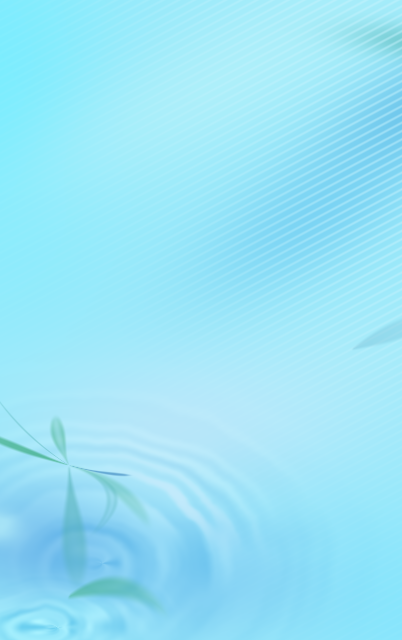
Reproduce this background procedurally as a WebGL 1 fragment shader.

```glsl
precision highp float;
// Pale aqua backdrop: soft rotated glows over a flat tint, fine diagonal
// stripes on the right, and a rippled pool with translucent green leaves.
// Leaves are bent, fading ribbons; ripples are noise stretched along arcs.
uniform vec2 u_resolution;

const float ASPECT = 0.63;
const float PI = 3.14159;

float hash(vec2 p) {
  vec3 q = fract(vec3(p.xyx) * 0.1031);
  q += dot(q, q.yzx + 33.33);
  return fract((q.x + q.y) * q.z);
}

float noise(vec2 p) {
  vec2 i = floor(p), f = fract(p);
  f = f * f * (3.0 - 2.0 * f);
  return mix(mix(hash(i), hash(i + vec2(1.0, 0.0)), f.x),
             mix(hash(i + vec2(0.0, 1.0)), hash(i + 1.0), f.x), f.y);
}

float fbm(vec2 p) {
  float sum = 0.0, amp = 0.5;
  for (int i = 0; i < 4; i++) {
    sum += amp * noise(p);
    p = p * 2.03 + 7.1;
    amp *= 0.5;
  }
  return sum;
}

// Elliptical falloff, rotated by angle
float glow(vec2 p, vec2 center, vec2 radius, float angle) {
  vec2 d = p - center;
  float c = cos(angle), s = sin(angle);
  vec2 q = vec2(c * d.x + s * d.y, c * d.y - s * d.x) / radius;
  return exp(-dot(q, q));
}

// Tapered ribbon from a to b, bowed sideways; skew shifts its widest part,
// fade thins its tip and hollow clears its middle
float ribbon(vec2 p, vec2 a, vec2 b, float bend, float width, float skew, float soft, float fade, float hollow) {
  vec2 d = b - a, q = p - a;
  float len = length(d);
  float t = dot(q, d) / (len * len);
  float inside = smoothstep(0.0, 0.03, t) * (1.0 - smoothstep(0.85, 1.0, t));
  t = clamp(t, 0.001, 0.999);
  float side = (d.x * q.y - d.y * q.x) / len - bend * 4.0 * t * (1.0 - t);
  float halfWidth = width * sin(PI * pow(t, skew));
  float blur = soft * (0.4 + 0.6 * t);
  float body = 1.0 - smoothstep(halfWidth - blur, halfWidth + blur, abs(side));
  float core = 1.0 - smoothstep(0.0, width, abs(side));
  return inside * body * (1.0 - fade * t) * (1.0 - hollow * core);
}

float stripes(vec2 p, float spacing, float thickness) {
  float d = abs(fract((p.y - 0.53 * p.x) / spacing) - 0.5) * spacing;
  return 1.0 - smoothstep(0.0, thickness, d);
}

// Signed streaks, long around the center and short across it
float ripples(vec2 p, vec2 center, vec2 squash, float density, float turns) {
  vec2 d = (p - center) / squash;
  float r = length(d) + 0.03 * fbm(p * 12.0);
  vec2 along = d / max(length(d), 0.001) * turns;
  return 2.0 * noise(vec2(r * density + along.x, along.y + 5.0)) - 1.0;
}

vec3 backdrop(vec2 p) {
  vec3 c = vec3(0.61, 0.915, 0.98);
  c = mix(c, vec3(0.46, 0.93, 1.0), 0.85 * glow(p, vec2(-0.02, 0.87), vec2(0.19, 0.34), 0.0));
  c = mix(c, vec3(0.69, 0.94, 0.98), 0.85 * glow(p, vec2(0.36, 0.88), vec2(0.32, 0.1), 0.5));
  c = mix(c, vec3(0.40, 0.75, 0.91), 0.85 * glow(p, vec2(0.66, 0.83), vec2(0.18, 0.075), 0.6));
  c = mix(c, vec3(0.42, 0.77, 0.78), 0.75 * glow(p, vec2(0.65, 0.935), vec2(0.1, 0.025), -0.1));
  c = mix(c, vec3(0.45, 0.81, 0.95), 0.75 * glow(p, vec2(0.49, 0.66), vec2(0.2, 0.085), 0.55));
  c = mix(c, vec3(0.69, 0.93, 0.98), 0.5 * glow(p, vec2(0.52, 0.42), vec2(0.25, 0.1), 0.3));
  c = mix(c, vec3(0.75, 0.91, 0.98), 0.85 * glow(p, vec2(0.28, 0.33), vec2(0.27, 0.12), 0.0));
  return mix(c, vec3(0.52, 0.90, 0.99), 0.85 * glow(p, vec2(0.63, 0.04), vec2(0.18, 0.16), 0.0));
}

vec3 pool(vec3 c, vec2 p) {
  vec2 w = p + 0.04 * (fbm(p * vec2(7.0, 18.0)) - 0.5);
  c = mix(c, vec3(0.43, 0.72, 0.92), 0.9 * glow(w, vec2(0.08, 0.145), vec2(0.22, 0.085), -0.2));
  c = mix(c, vec3(0.49, 0.80, 0.95), 0.8 * glow(w, vec2(0.32, 0.1), vec2(0.19, 0.1), 0.0));
  c = mix(c, vec3(0.53, 0.88, 0.97), 0.7 * glow(w, vec2(0.05, 0.02), vec2(0.14, 0.035), 0.0));
  c = mix(c, vec3(0.68, 0.91, 0.97), 0.85 * glow(w, vec2(0.0, 0.18), vec2(0.035, 0.022), -0.4));
  // Wide arcs around the plant, then tight ones in the corner
  float wide = ripples(p, vec2(0.16, 0.12), vec2(1.3, 0.9), 75.0, 1.3);
  c += vec3(0.10, 0.06, 0.025) * wide * glow(p, vec2(0.23, 0.18), vec2(0.21, 0.13), -0.3);
  float crest = smoothstep(0.1, 0.8, wide) * glow(p, vec2(0.28, 0.22), vec2(0.13, 0.035), -0.55);
  c = mix(c, vec3(0.80, 0.91, 0.98), 0.6 * crest);
  float tight = ripples(p, vec2(0.09, 0.02), vec2(1.4, 0.7), 110.0, 2.0);
  return c + vec3(0.16, 0.09, 0.04) * tight * glow(p, vec2(0.09, 0.03), vec2(0.13, 0.045), 0.0);
}

vec3 leaves(vec3 c, vec2 p) {
  vec2 node = vec2(0.108, 0.273);
  vec3 green = vec3(0.25, 0.68, 0.52), teal = vec3(0.32, 0.69, 0.70), slate = vec3(0.30, 0.58, 0.78);
  c = mix(c, teal, 0.80 * ribbon(p, node, vec2(0.122, 0.07), 0.0, 0.018, 1.5, 0.009, 0.65, 0.2));
  c = mix(c, green, 0.50 * ribbon(p, node, vec2(0.24, 0.17), 0.018, 0.009, 1.5, 0.008, 0.6, 0.2));
  c = mix(c, teal, 0.50 * ribbon(p, node, vec2(0.135, 0.155), 0.055, 0.008, 1.4, 0.006, 0.3, 0.6));
  c = mix(c, green, 0.70 * ribbon(p, node, vec2(0.086, 0.355), 0.004, 0.010, 1.5, 0.005, 0.4, 0.5));
  c = mix(c, green, 0.80 * ribbon(p, node, vec2(-0.06, 0.338), 0.003, 0.005, 1.2, 0.004, 0.2, 0.0));
  c = mix(c, teal, 0.45 * ribbon(p, node, vec2(-0.02, 0.40), 0.010, 0.0012, 1.0, 0.002, 0.3, 0.0));
  c = mix(c, slate, 0.75 * ribbon(p, node, vec2(0.21, 0.257), -0.003, 0.002, 2.0, 0.002, 0.0, 0.0));
  c = mix(c, green, 0.65 * ribbon(p, vec2(0.105, 0.066), vec2(0.27, 0.03), 0.034, 0.014, 0.8, 0.012, 0.65, 0.1));
  return mix(c, vec3(0.48, 0.77, 0.86), 0.5 * ribbon(p, vec2(0.55, 0.453), vec2(0.72, 0.515), 0.004, 0.014, 1.0, 0.006, 0.5, 0.0));
}

void main() {
  vec2 p = gl_FragCoord.xy / u_resolution * vec2(ASPECT, 1.0);
  vec3 color = pool(backdrop(p), p);
  // Stripes strengthen toward the upper right
  float reach = smoothstep(0.05, 0.65, p.x + 0.2 * (p.y - 0.6)) * smoothstep(0.15, 0.65, p.y);
  float strength = 0.05 * smoothstep(0.3, 0.6, p.y) + 0.05 * smoothstep(0.25, 0.6, p.x) + 0.4 * reach;
  color = mix(color, vec3(0.78, 0.95, 0.99), strength * stripes(p, 0.013, 0.0038));
  gl_FragColor = vec4(leaves(color, p), 1.0);
}
```
